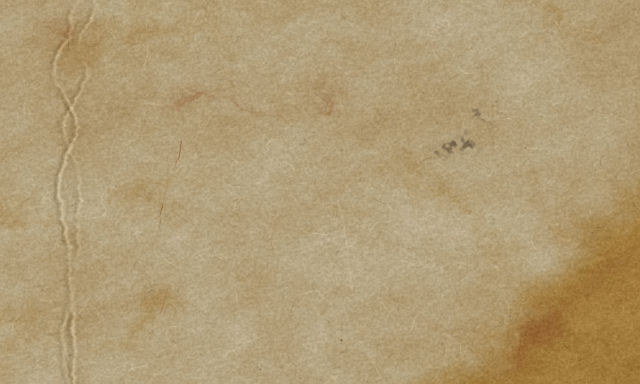
Give the GLSL for this texture, as a WebGL 2 fragment shader.

```glsl
#version 300 es
precision highp float;
uniform vec2 u_resolution;
out vec4 fragColor;

const vec3 PALE = vec3(0.735, 0.682, 0.560);
const vec3 TAN = vec3(0.662, 0.562, 0.390);
const vec3 OCHRE = vec3(0.618, 0.468, 0.210);
const vec3 RUST = vec3(0.560, 0.345, 0.175);
const vec3 INK = vec3(0.320, 0.260, 0.190);

vec2 hash2(vec2 p) {
  vec3 q = fract(vec3(p.xyx) * vec3(0.1031, 0.1030, 0.0973));
  q += dot(q, q.yzx + 33.33);
  return fract((q.xx + q.yz) * q.zy);
}

// Gradient noise, roughly -0.7 to 0.7
float corner(vec2 cell, vec2 offset, vec2 f) {
  float a = 6.2832 * hash2(cell + offset + 57.0).x;
  return dot(vec2(cos(a), sin(a)), f - offset);
}

float noise(vec2 p) {
  vec2 i = floor(p), f = p - i;
  vec2 u = f * f * f * (f * (f * 6.0 - 15.0) + 10.0);
  return mix(mix(corner(i, vec2(0, 0), f), corner(i, vec2(1, 0), f), u.x),
             mix(corner(i, vec2(0, 1), f), corner(i, vec2(1, 1), f), u.x), u.y);
}

float fbm(vec2 p, int octaves, float gain) {
  float sum = 0.0, amp = 1.0;
  for (int i = 0; i < octaves; i++) {
    sum += amp * noise(p);
    p = p * 2.03 + 11.3;
    amp *= gain;
  }
  return sum;
}

vec2 turn(vec2 p, float a) {
  return mat2(cos(a), -sin(a), sin(a), cos(a)) * p;
}

float bell(float d, float width) {
  return exp(-d * d / (width * width));
}

// Soft elongated blot
float blot(vec2 p, vec2 centre, vec2 radius, float angle) {
  vec2 q = turn(p - centre, angle) / radius;
  return exp(-dot(q, q));
}

float stroke(vec2 p, vec2 a, vec2 b, float width) {
  vec2 ab = b - a;
  float h = clamp(dot(p - a, ab) / dot(ab, ab), 0.0, 1.0);
  return bell(length(p - a - h * ab), width);
}

// Thin broken threads along the zero lines of a noise field
float threads(vec2 p, float scale, float width) {
  float line = bell(noise(p * scale), width * scale);
  return line * smoothstep(0.12, 0.40, noise(p * scale * 1.3 + 40.0));
}

float specks(vec2 p, float scale, float density, float pixel) {
  vec2 cell = floor(p * scale), r = hash2(cell + 21.0), s = hash2(cell + 83.0);
  float d = length(p - (cell + 0.2 + 0.6 * r) / scale);
  float radius = mix(0.0008, 0.0030, s.y * s.y * s.y);
  return step(s.x, density) * (1.0 - smoothstep(radius - pixel, radius + pixel, d));
}

// One raised fold: lit crest with a shadow on its left
float ridge(float d) {
  return bell(d, 0.0048) - 0.85 * bell(d + 0.010, 0.0065) - 0.25 * bell(d - 0.011, 0.007);
}

float crease(vec2 p) {
  float rough = 0.010 * fbm(p * vec2(9.0, 24.0), 3, 0.6);
  float middle = 0.186 + 0.020 * noise(vec2(p.y * 4.0, 3.7)) + rough;
  float spread = mix(0.008, 0.024, smoothstep(0.3, 0.65, p.y));
  float sway = spread * (0.6 * sin(p.y * 17.0) + 1.5 * noise(vec2(p.y * 8.0, 1.3)));
  float flare = 0.07 * smoothstep(0.86, 1.0, p.y);
  float left = clamp(0.75 + 1.3 * noise(vec2(p.y * 13.0, 6.6)), 0.2, 1.3);
  float right = clamp(0.70 + 1.5 * noise(vec2(p.y * 10.0, 17.4)), 0.0, 1.3);
  return left * ridge(p.x - middle + sway + 0.006) + right * ridge(p.x - middle - sway - 0.012 - flare);
}

void main() {
  float pixel = 1.0 / u_resolution.y;
  vec2 p = gl_FragCoord.xy * pixel;
  vec2 warp = vec2(fbm(p * 5.0 + 4.0, 5, 0.6), fbm(p * 5.0 + 31.0, 5, 0.6));
  vec2 q = p + 0.075 * warp;
  vec2 slant = turn(p, 0.3);
  float cloud = fbm(p * vec2(2.6, 3.6) + 2.0, 4, 0.55);
  float mottle = fbm(slant * vec2(9.0, 15.0) + 0.5 * warp, 4, 0.75);
  float fibre = fbm(slant * vec2(42.0, 90.0), 2, 0.8) + 0.5 * noise(turn(p, -0.5) * vec2(50.0, 110.0));
  float grain = noise(p * 150.0) + 0.7 * noise(p * 97.0 + 7.0);

  // Mottled sheet
  float tone = 0.43 + 0.46 * cloud + 0.27 * mottle + 0.08 * smoothstep(0.6, 1.0, p.y);
  vec3 colour = mix(PALE, TAN, clamp(tone, -0.15, 1.2));

  // Faint brown clouds
  float stain = blot(q, vec2(0.43, 0.49), vec2(0.12, 0.045), 0.25)
    + blot(q, vec2(1.19, 0.48), vec2(0.20, 0.04), -0.65)
    + blot(q, vec2(0.04, 0.44), vec2(0.13, 0.05), 0.0)
    + blot(q, vec2(0.39, 0.18), vec2(0.13, 0.03), 0.7)
    + 0.8 * blot(q, vec2(0.03, 0.14), vec2(0.10, 0.06), 0.0)
    + 0.8 * blot(q, vec2(0.33, 0.90), vec2(0.30, 0.06), 0.2)
    + 0.8 * blot(q, vec2(1.43, 0.99), vec2(0.12, 0.035), -0.7);
  colour = mix(colour, OCHRE, 0.42 * clamp(stain * (0.8 + 0.6 * cloud + 0.5 * mottle), 0.0, 1.0));

  // Tide line left by water
  float tide = q.y - 0.71 - 0.95 * (q.x - 0.62) * (q.x - 0.62);
  float span = smoothstep(0.33, 0.40, p.x) * (1.0 - smoothstep(0.86, 0.98, p.x));
  float patchy = clamp(0.6 + 1.3 * noise(p * 9.0 + 3.0), 0.0, 1.0);
  colour = mix(colour, RUST, span * patchy * (0.30 * bell(tide, 0.007) + 0.15 * bell(tide - 0.014, 0.022)));
  colour = mix(colour, RUST, 0.3 * blot(q, vec2(0.155, 0.91), vec2(0.025, 0.035), 0.0));

  // Ochre corner with a rusty core
  float depth = q.x - q.y - 1.09 + 0.07 * cloud;
  float soaked = smoothstep(-0.10, 0.19, depth);
  colour = mix(colour, OCHRE + 0.035 * (mottle + cloud), 0.93 * soaked);
  colour = mix(colour, TAN, 0.5 * smoothstep(1.46, 1.68, q.x) * (1.0 - soaked));
  float core = blot(q, vec2(1.39, 0.12), vec2(0.11, 0.04), 0.65)
    + 0.45 * blot(q, vec2(1.58, 0.27), vec2(0.11, 0.035), 0.7);
  colour = mix(colour, RUST, 0.65 * min(core, 1.0));

  // Folds, scratches and threads
  float fine = max(0.0016, 0.6 * pixel);
  colour += 0.085 * crease(p);
  vec2 bent = p + 0.012 * warp;
  float worn = clamp(0.35 + 1.6 * noise(p * 27.0), 0.0, 1.0);
  float scratch = stroke(bent, vec2(0.476, 0.63), vec2(0.413, 0.40), fine)
    + 0.7 * stroke(bent, vec2(0.445, 0.27), vec2(0.42, 0.18), fine);
  colour = mix(colour, RUST, 0.55 * worn * scratch);
  colour += 0.06 * (0.4 + worn) * stroke(bent, vec2(0.88, 0.49), vec2(0.913, 0.25), 1.5 * fine);
  colour += 0.055 * threads(bent, 13.0, fine) + 0.04 * threads(slant + 5.0, 24.0, fine);
  colour -= 0.045 * threads(bent + 9.0, 17.0, fine);

  // Dirt and paper tooth
  float smudge = blot(q, vec2(1.185, 0.615), vec2(0.024, 0.018), 0.0)
    + 0.8 * blot(q, vec2(1.238, 0.68), vec2(0.014, 0.009), 0.4);
  float dirt = 0.8 * specks(p, 7.0, 0.20, pixel) + 0.35 * specks(p + 3.3, 19.0, 0.10, pixel);
  dirt += smudge * smoothstep(-0.25, 0.25, noise(p * 60.0));
  colour = mix(colour, INK, 0.65 * min(dirt, 1.0));
  colour += 0.050 * grain + 0.034 * fibre * vec3(0.9, 1.0, 1.1);
  fragColor = vec4(clamp(colour, 0.0, 1.0), 1.0);
}
```
